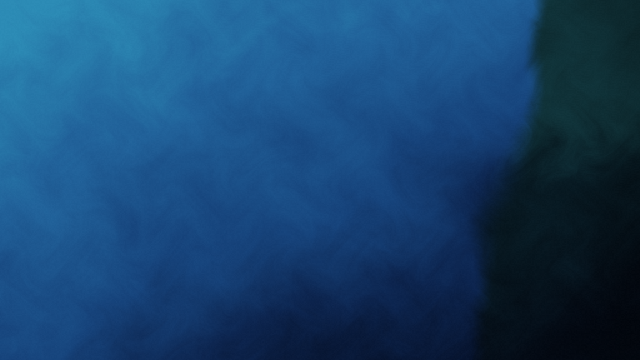
This background is drawn by a Shadertoy shader. Its source:

```glsl
// Blue smoke fading from a cyan upper left corner to a dark lower right,
// with a murky teal curtain along the right side. A smooth brightness field
// drives a colour ramp; broad and fine warped sines supply the haze.

const vec3 NIGHT = vec3(0.018, 0.055, 0.140);
const vec3 NAVY  = vec3(0.050, 0.145, 0.310);
const vec3 BLUE  = vec3(0.088, 0.265, 0.485);
const vec3 AZURE = vec3(0.130, 0.385, 0.605);
const vec3 CYAN  = vec3(0.172, 0.545, 0.710);
const vec3 TEAL  = vec3(0.062, 0.195, 0.220);
const vec3 MURK  = vec3(0.030, 0.100, 0.135);
const vec3 INK   = vec3(0.010, 0.025, 0.065);

const int   HAZE_LAYERS    = 5;
const float BROAD_SCALE    = 6.0;
const float FINE_SCALE     = 19.0;
const float BROAD_STRENGTH = 0.055;
const float FINE_STRENGTH  = 0.050;
const float SEAM_WOBBLE    = 0.004;
const float GRAIN          = 0.012;

// Warped sine layers, roughly -1 to 1
float haze(vec2 p) {
    const mat2 TURN = mat2(0.80, 0.60, -0.60, 0.80);
    float sum = 0.0, weight = 0.5;
    for (int i = 0; i < HAZE_LAYERS; i++) {
        p += 0.65 * sin(p.yx * 1.3 + vec2(1.7, 4.2) + float(i));
        sum += weight * sin(p.x) * cos(p.y);
        p = TURN * p * 1.75 + 2.3;
        weight *= 0.65;
    }
    return sum;
}

// Soft elliptical spot
float spot(vec2 p, vec2 center, vec2 radius) {
    vec2 d = (p - center) / radius;
    return exp(-dot(d, d));
}

float hash(vec2 p) {
    return fract(sin(dot(p, vec2(127.1, 311.7))) * 43758.5);
}

// Five-stop ramp from night to cyan
vec3 smokeRamp(float level) {
    float t = clamp(level, 0.0, 1.0) * 4.0;
    vec3 c = mix(NIGHT, NAVY, clamp(t, 0.0, 1.0));
    c = mix(c, BLUE, clamp(t - 1.0, 0.0, 1.0));
    c = mix(c, AZURE, clamp(t - 2.0, 0.0, 1.0));
    return mix(c, CYAN, clamp(t - 3.0, 0.0, 1.0));
}

vec3 blueSmoke(vec2 uv, float cloud) {
    float level = 0.49 + 0.75 * uv.y - 0.24 * uv.y * uv.y
                - 0.70 * uv.x + 0.31 * uv.x * uv.y;
    // Shadowed pockets
    level -= 0.07 * spot(uv, vec2(0.44, 0.65), vec2(0.07, 0.10));
    level -= 0.05 * spot(uv, vec2(0.33, 0.48), vec2(0.08, 0.13));
    level -= 0.08 * spot(uv, vec2(0.00, 0.28), vec2(0.02, 0.06));
    level -= 0.10 * spot(uv, vec2(0.76, 0.48), vec2(0.05, 0.10));
    level -= 0.06 * spot(uv, vec2(0.48, 0.08), vec2(0.08, 0.10));
    // Lit pockets in the lower half
    level += 0.06 * spot(uv, vec2(0.52, 0.33), vec2(0.15, 0.15));
    level += 0.07 * spot(uv, vec2(0.72, 0.12), vec2(0.08, 0.25));
    return smokeRamp(level + cloud);
}

vec3 tealCurtain(vec2 uv, float cloud) {
    // The lit top ends in a fairly level shadow line
    float upper = smoothstep(0.46, 0.70, uv.y - 0.35 * (uv.x - 0.88) + cloud);
    vec3 c = mix(MURK, TEAL, upper);
    float dark = smoothstep(0.46, 0.0, uv.y - 0.9 * (uv.x - 0.88) + cloud);
    c = mix(c, INK, 0.85 * dark);
    // Dim toward the right border
    c *= 1.0 - 0.22 * smoothstep(0.88, 1.0, uv.x);
    return c * (1.0 + 2.2 * cloud);
}

// Horizontal place of the curtain edge at height y
float seam(float y) {
    return 0.744 + 0.045 * y + 0.055 * smoothstep(0.33, 0.70, y)
         + SEAM_WOBBLE * sin(19.0 * y) * cos(7.0 * y + 1.0);
}

void mainImage(out vec4 fragColor, in vec2 fragCoord) {
    vec2 uv = fragCoord / iResolution.xy;
    vec2 p = vec2(uv.x * iResolution.x / iResolution.y, uv.y);
    float cloud = BROAD_STRENGTH * haze(p * BROAD_SCALE)
                + FINE_STRENGTH * haze(p * FINE_SCALE + 5.0);

    // The seam is clearest at the top and blurred in the middle
    float blur = 0.016 + 0.024 * spot(uv, vec2(uv.x, 0.46), vec2(1.0, 0.16));
    float edge = uv.x - seam(uv.y) - 0.12 * cloud;
    float curtain = smoothstep(-blur, blur, edge);
    vec3 color = mix(blueSmoke(uv, cloud), tealCurtain(uv, cloud), curtain);

    // Fine grain on a fixed grid hides banding
    color += GRAIN * (hash(floor(p * 288.0)) - 0.5);
    fragColor = vec4(clamp(color, 0.0, 1.0), 1.0);
}
```
